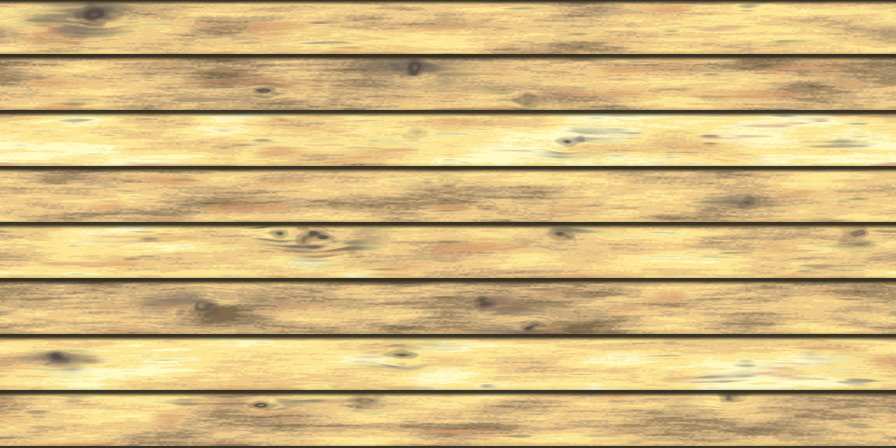
Give the GLSL for this texture, as a Shadertoy shader.

```glsl
// Eight weathered pine boards, overlapping like siding, with grain, stains and knots.

const float BOARDS = 8.0;         // boards down the canvas
const float BOARD_LENGTH = 16.0;  // board length in board heights
const float GAP_OFFSET = 0.03;    // gap start above the board boundary
const float GAP_WIDTH = 0.03;     // solid dark gap, in board heights
const float SHADOW_END = 0.13;    // where the soft shadow fades out
const int KNOTS = 5;              // possible knots per board
const float KNOT_SIZE = 0.12;
const float MEAN_TONE = 0.62;
const float PATCH_CONTRAST = 1.15;
const float GRAIN_CONTRAST = 1.3;

const vec3 GAP_COLOR = vec3(0.19, 0.17, 0.12);
const vec3 BARK = vec3(0.50, 0.42, 0.30);
const vec3 UMBER = vec3(0.65, 0.55, 0.40);
const vec3 TAN = vec3(0.81, 0.69, 0.50);
const vec3 HONEY = vec3(0.94, 0.80, 0.54);
const vec3 GOLD = vec3(0.99, 0.90, 0.58);
const vec3 CREAM = vec3(1.0, 0.98, 0.77);
const vec3 RUST = vec3(0.77, 0.50, 0.36);
const vec3 SLATE = vec3(0.44, 0.40, 0.36);
const vec3 KNOT_COLOR = vec3(0.32, 0.28, 0.26);

// Lightness of each board, top to bottom
const float TONE[8] = float[8](-0.03, -0.20, 0.22, -0.12, 0.10, -0.23, 0.25, -0.08);

float hash(vec2 p) {
    return fract(sin(dot(p, vec2(127.1, 311.7))) * 43758.5);
}

// Value noise over a board; BOARD_LENGTH * scale.x is whole so that it wraps
float boardNoise(vec2 p, vec2 scale, float seed) {
    p *= scale;
    float period = BOARD_LENGTH * scale.x;
    vec2 cell = floor(p);
    vec2 f = fract(p);
    f = f * f * (3.0 - 2.0 * f);
    float x0 = mod(cell.x, period);
    float x1 = mod(cell.x + 1.0, period);
    float y = cell.y + seed * 57.0;
    return mix(mix(hash(vec2(x0, y)), hash(vec2(x1, y)), f.x),
               mix(hash(vec2(x0, y + 1.0)), hash(vec2(x1, y + 1.0)), f.x), f.y);
}

vec3 woodRamp(float t) {
    vec3 c = mix(BARK, UMBER, smoothstep(-0.25, 0.05, t));
    c = mix(c, TAN, smoothstep(0.05, 0.30, t));
    c = mix(c, HONEY, smoothstep(0.30, 0.52, t));
    c = mix(c, GOLD, smoothstep(0.58, 0.80, t));
    return mix(c, CREAM, smoothstep(0.86, 1.20, t));
}

void mainImage(out vec4 fragColor, in vec2 fragCoord) {
    vec2 uv = fragCoord / iResolution.xy;
    float row = (1.0 - uv.y) * BOARDS + GAP_OFFSET;
    float board = mod(floor(row), BOARDS);
    float seed = board + 1.0;
    float depth = fract(row);  // 0 at the top of a board, 1 at its bottom
    vec2 p = vec2(uv.x * BOARD_LENGTH, depth);

    // Knots: ragged core, long smudged halo, and grain that bends around them
    float core = 0.0, halo = 0.0, bend = 0.0;
    float ragged = boardNoise(p, vec2(5.0, 11.0), seed + 40.0) - 0.5;
    for (int i = 0; i < KNOTS; i++) {
        vec2 id = vec2(float(i) * 3.7 + 1.3, seed * 5.1);
        float strength = smoothstep(0.2, 0.8, hash(id + 9.0));
        vec2 center = vec2(hash(id), mix(0.08, 0.9, hash(id + 4.0)));
        float size = KNOT_SIZE * mix(0.7, 1.4, hash(id + 6.0));
        vec2 d = vec2((fract(uv.x - center.x + 0.5) - 0.5) * BOARD_LENGTH,
                      depth - center.y) / size;
        float r = length(d * vec2(0.5, 1.0)) + ragged * 1.5;
        float ring = 0.75 + 0.25 * cos(r * 6.0);
        core = max(core, strength * ring * (1.0 - smoothstep(0.2, 1.3, r)));
        vec2 smudge = d * vec2(0.16, 0.45);
        halo += strength * exp(-dot(smudge, smudge));
        bend += strength * size * d.y * exp(-0.25 * dot(d * vec2(0.5, 1.0), d));
    }

    // Grain: clouds and bands along the board, long streaks, fine fibres and specks
    float wave = boardNoise(p, vec2(0.5, 1.0), seed + 10.0) - 0.5;
    vec2 g = vec2(p.x, p.y - 0.5 * bend + 0.08 * wave);
    float clouds = boardNoise(g, vec2(0.5, 1.5), seed + 20.0) - 0.5;
    float bands = boardNoise(g, vec2(0.75, 4.5), seed + 25.0) - 0.5;
    float streaks = boardNoise(g, vec2(1.25, 11.0), seed + 30.0) - 0.5;
    float fibres = boardNoise(g, vec2(3.0, 22.0), seed + 50.0) - 0.5;
    float specks = boardNoise(g, vec2(18.0, 34.0), seed + 60.0) - 0.5;
    float broad = 0.45 * clouds + 0.60 * bands;
    float fine = 0.36 * streaks + 0.28 * fibres + 0.18 * specks;
    vec3 color = woodRamp(MEAN_TONE + TONE[int(board)]
                          + PATCH_CONTRAST * broad + GRAIN_CONTRAST * fine);

    // Rusty and grey stains, broken up by the fibres
    float rust = boardNoise(g, vec2(1.0, 4.0), seed + 70.0) + 0.5 * streaks + 0.4 * fibres;
    float grey = boardNoise(g, vec2(1.5, 5.0), seed + 80.0) + 0.5 * streaks + 0.5 * fibres;
    color = mix(color, RUST, 0.50 * smoothstep(0.65, 1.10, rust));
    color = mix(color, SLATE, 0.50 * smoothstep(0.78, 1.20, grey));
    color = mix(color, SLATE, 0.85 * min(halo, 1.0) * smoothstep(0.40, 0.85, grey));
    color = mix(color, KNOT_COLOR, 0.9 * core);

    // Gap with a crisp upper edge and a shadow that falls on the board below
    float pixel = BOARDS / iResolution.y;
    float shadow = 1.0 - smoothstep(GAP_WIDTH, SHADOW_END, depth);
    shadow = max(shadow, smoothstep(1.0 - pixel, 1.0, depth));
    color *= 1.0 - 0.10 * smoothstep(0.92, 1.0, depth);
    color = mix(color, GAP_COLOR, 0.95 * shadow);

    fragColor = vec4(color, 1.0);
}
```
